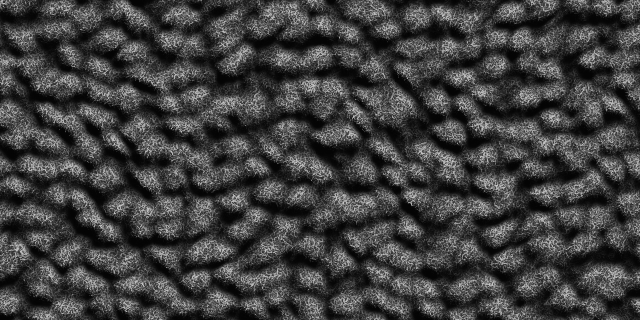
Give the GLSL for this texture, as a WebGL 2 fragment shader.

```glsl
#version 300 es
precision highp float;
// Dark curly fleece: small cellular lumps of mixed sizes packed tightly,
// lit from above so that the creases below them fall into shadow,
// then covered with layers of fine, short, bent, randomly turned fibres.

uniform vec2 u_resolution;
out vec4 fragColor;

vec2 hash2(vec2 p) {
    vec3 q = fract(p.xyx * vec3(0.1031, 0.1030, 0.0973));
    q += dot(q, q.yzx + 33.33);
    return fract((q.xx + q.yz) * q.zy);
}

// Cellular domes: near 0 at the tops, negative in the creases, with a floor
float lumps(vec2 p) {
    vec2 cell = floor(p);
    float sum = 0.0;
    for (int y = -1; y <= 1; y++) {
        for (int x = -1; x <= 1; x++) {
            vec2 id = cell + vec2(x, y);
            vec2 d = id + 0.14 + 0.72 * hash2(id + 50.0) - p;
            sum += exp(-17.0 * dot(d, d));
        }
    }
    return log(sum + 0.007) / 17.0;
}

// Layered sines bend the cell grid out of line
vec2 warp(vec2 p) {
    p += 0.024 * sin(p.yx * vec2(9.0, 7.0) + vec2(1.0, 4.0));
    return p + 0.008 * sin(p.yx * vec2(27.0, 31.0) + p * 13.0);
}

float fleeceHeight(vec2 p) {
    vec2 q = warp(p);
    return lumps(q * vec2(10.5, 12.0))
         + 0.15 * lumps(q * vec2(4.8, 5.8) + 7.3)
         + 0.32 * lumps(mat2(0.8, 0.6, -0.6, 0.8) * q * 17.0 + 13.1)
         + 0.15 * lumps(q * 31.0 + 3.1);
}

// One layer of bent fibres, one per cell
float fibreLayer(vec2 p, float scale, float seed) {
    float blur = 0.5 * scale / u_resolution.y;
    p *= scale;
    vec2 cell = floor(p);
    float sum = 0.0;
    for (int y = -1; y <= 1; y++) {
        for (int x = -1; x <= 1; x++) {
            vec2 id = cell + vec2(x, y);
            vec2 place = hash2(id + seed);
            vec2 look = hash2(id + seed + 171.0);
            vec2 d = p - id - 0.2 - 0.6 * place;
            float angle = 6.2832 * look.x;
            vec2 along = vec2(cos(angle), sin(angle));
            float u = dot(d, along);
            float v = dot(d, vec2(-along.y, along.x)) + 1.6 * (look.y - 0.5) * u * u;
            float line = 1.0 - smoothstep(0.13 - blur, 0.13 + blur, abs(v));
            float taper = 1.0 - smoothstep(0.4, 0.72, abs(u));
            sum += line * taper * (0.2 + 0.8 * place.y * place.y);
        }
    }
    return sum;
}

void main() {
    vec2 p = gl_FragCoord.xy / u_resolution.y;

    // Tangle of fibres, each layer turned and finer than the last
    float fibres = 0.0;
    vec2 turned = p + 2.0;
    for (int i = 0; i < 5; i++) {
        float layer = float(i);
        fibres += fibreLayer(turned, 72.0 + 16.0 * layer, 37.0 * layer);
        turned = mat2(0.8, 0.6, -0.6, 0.8) * turned + 3.0;
    }

    // Fibres ruffle the outline of the lumps
    vec2 ruffled = p + vec2(0.002, 0.003) * (fibres - 0.7);
    float height = fleeceHeight(ruffled);
    float slope = height - fleeceHeight(ruffled + vec2(0.009, 0.025));

    // Light from above, with a soft floor in the shadows
    float light = 0.225 + 0.8 * (height + 0.26) + 0.85 * slope;
    light = 0.5 * (light + sqrt(light * light + 0.002));
    float shade = 0.012 + light * (0.46 + 0.8 * fibres);

    // Roll off the brightest tips
    shade = min(shade, 0.5 + 0.3 * (1.0 - exp(-max(shade - 0.5, 0.0) / 0.3)));
    fragColor = vec4(vec3(shade), 1.0);
}
```
